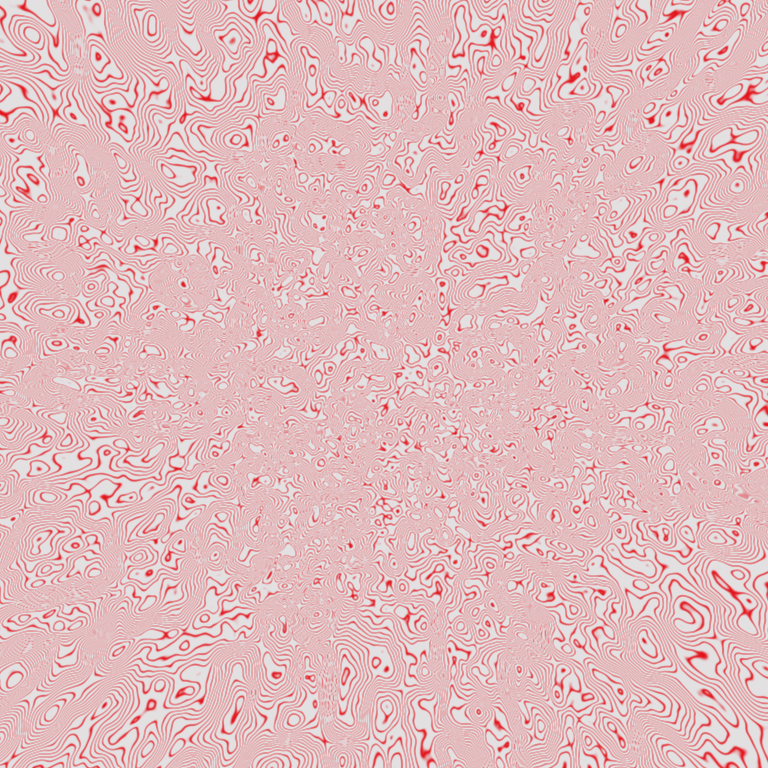
Give the GLSL for this texture, as a WebGL 1 fragment shader.

```glsl
precision highp float;
// Dense red contour lines of layered noise on pale paper, stretched outward from the centre.

#define CELLS 25.0        // noise cells across the canvas at the centre
#define BULGE 2.2         // growth and radial stretch towards the rim
#define CONTOURS 22.0     // lines per unit of height
#define LINE_POWER 10.0   // higher gives thinner lines
#define DETAIL_GAIN 0.32  // height of each finer layer
#define SOFTNESS 0.0024   // width over which crowded lines merge
#define OCTAVES 3
#define SAMPLES 4         // antialiasing samples per axis
#define PAPER vec3(0.89, 0.88, 0.885)
#define INK vec3(0.89, 0.07, 0.10)

uniform vec2 u_resolution;

float hash(vec2 cell) {
  vec3 p = fract(cell.xyx * vec3(0.1031, 0.1030, 0.0973));
  p += dot(p, p.yzx + 33.33);
  return fract((p.x + p.y) * p.z);
}

float valueNoise(vec2 p) {
  vec2 cell = floor(p);
  vec2 f = fract(p);
  vec2 blend = f * f * f * (f * (f * 6.0 - 15.0) + 10.0);
  float low = mix(hash(cell), hash(cell + vec2(1.0, 0.0)), blend.x);
  float high = mix(hash(cell + vec2(0.0, 1.0)), hash(cell + vec2(1.0, 1.0)), blend.x);
  return mix(low, high, blend.y);
}

// Sum of noise layers, each finer and turned against the last
float terrain(vec2 p) {
  float steepness = 0.5 + valueNoise(p * 0.37);
  float height = 0.0;
  float gain = 1.0;
  for (int i = 0; i < OCTAVES; i++) {
    height += gain * (valueNoise(p) - 0.5);
    p = mat2(1.8, 0.9, -0.9, 1.8) * p + vec2(17.3, 41.7);
    gain *= DETAIL_GAIN;
  }
  return height * steepness;
}

// Fine cells in the middle, larger radial ones at the rim
vec2 bulge(vec2 p) {
  return p * inversesqrt(1.0 + BULGE * dot(p, p));
}

// Ink coverage: soft, thin peaks at equal height steps
float contourInk(vec2 p) {
  float height = terrain(bulge(p) * CELLS + 100.0);
  float wave = 0.5 + 0.5 * cos(6.28319 * CONTOURS * height);
  return pow(max(wave, 0.0), LINE_POWER);
}

void main() {
  float extent = min(u_resolution.x, u_resolution.y);
  vec2 position = (gl_FragCoord.xy - 0.5 * u_resolution) / extent;
  float spread = max(SOFTNESS, 1.0 / extent);

  // Average a grid of samples, so crowded lines melt into pink
  float ink = 0.0;
  for (int y = 0; y < SAMPLES; y++) {
    for (int x = 0; x < SAMPLES; x++) {
      vec2 offset = (vec2(float(x), float(y)) + 0.5) / float(SAMPLES) - 0.5;
      ink += contourInk(position + offset * spread);
    }
  }
  ink /= float(SAMPLES * SAMPLES);

  gl_FragColor = vec4(mix(PAPER, INK, ink), 1.0);
}
```
